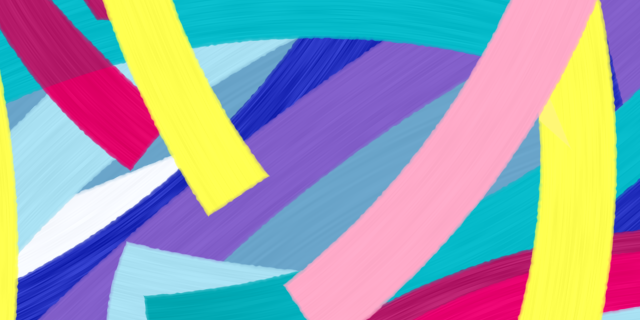
A WebGL 1 fragment shader for this background:

```glsl
precision highp float;
// Overlapping broad brush strokes in teal, purple, yellow, pink and magenta.
uniform vec2 u_resolution;

float hash(vec2 p) {
  p = fract(p * vec2(0.1031, 0.1137));
  p += dot(p, p.yx + 33.33);
  return fract((p.x + p.y) * p.x * 7.31 + p.y * 3.17);
}

float noise(vec2 p) {
  vec2 i = floor(p), f = fract(p);
  f = f * f * (3.0 - 2.0 * f);
  return mix(mix(hash(i), hash(i + vec2(1, 0)), f.x),
             mix(hash(i + vec2(0, 1)), hash(i + vec2(1, 1)), f.x), f.y);
}

// Bowed line from a to b: x runs along it, y is the distance to its left
vec2 edge(vec2 p, vec2 a, vec2 b, float bow) {
  vec2 chord = b - a;
  float len = length(chord);
  vec2 dir = chord / len, q = p - a;
  float along = dot(q, dir), s = along / len;
  return vec2(along, dir.x * q.y - dir.y * q.x - 4.0 * bow * s * (1.0 - s));
}

float side(vec2 p, vec2 a, vec2 b, float bow) { return edge(p, a, b, bow).y; }

float coverage(float d) {
  float pixel = 1.0 / u_resolution.y;
  return smoothstep(-pixel, pixel, d);
}

// Lays a stroke with bristle streaks along flow, a rough edge and a thin rim
vec3 paint(vec3 under, vec3 colour, float d, vec2 flow, float grain) {
  float streak = 0.6 * noise(flow * vec2(9.0, 240.0)) + 0.4 * noise(flow * vec2(4.0, 70.0) + 40.0);
  d += 0.004 * (noise(flow * 90.0 + 300.0) - 0.5);
  float alpha = coverage(d) * mix(0.72, 1.0, smoothstep(0.0, 0.012, d));
  return mix(under, colour + grain * (streak - 0.5), alpha);
}

void main() {
  vec2 p = gl_FragCoord.xy / u_resolution.y;
  p.x *= 2.0 * u_resolution.y / u_resolution.x;
  vec3 teal = vec3(0.02, 0.73, 0.79), sky = vec3(0.66, 0.88, 0.95);
  vec3 purple = vec3(0.51, 0.37, 0.79), blue = vec3(0.13, 0.18, 0.74);
  vec3 yellow = vec3(1.0, 1.0, 0.31), crimson = vec3(0.71, 0.10, 0.41);
  vec3 magenta = vec3(0.88, 0.0, 0.40);

  // Steel ground with pale and white sweeps at the left
  vec2 blueTop = edge(p, vec2(0.0, 0.102), vec2(0.93, 0.88), -0.076);
  vec2 blueBase = edge(p, vec2(0.117, 0.0), vec2(1.198, 0.875), 0.03);
  vec2 pale = edge(p, vec2(0.057, 0.206), vec2(0.924, 0.88), 0.05);
  vec3 col = vec3(0.415, 0.645, 0.79) + 0.03 * (noise(pale * vec2(5.0, 120.0)) - 0.5);
  float white = -side(p, vec2(0.24, 0.396), vec2(0.547, 0.518), 0.0);
  col = paint(col, vec3(0.97, 0.98, 1.0), min(white, blueBase.y), blueTop, 0.04);
  float paleEnd = -side(p, vec2(0.031, 0.589), vec2(0.161, 0.721), 0.0);
  col = paint(col, sky, min(pale.y, paleEnd), pale, 0.06);

  // Blue and purple diagonals under the teal arch
  col = paint(col, blue, min(-blueTop.y, blueBase.y + 0.02), blueTop, 0.22);
  float purpleBase = side(p, vec2(0.703, 0.188), vec2(1.49, 0.766), 0.027);
  col = paint(col, purple, min(-blueBase.y, purpleBase), blueBase, 0.05);
  vec2 arch = edge(p, vec2(0.0, 0.667), vec2(1.49, 0.828), 0.12);
  col = paint(col, teal, arch.y, arch, 0.07);

  // Pale wedge and the long teal sweep at the bottom
  vec2 wedge = edge(p, vec2(0.396, 0.245), vec2(0.93, 0.155), -0.01);
  float wedgeEnd = -side(p, vec2(0.331, 0.0), vec2(0.396, 0.245), 0.01);
  col = paint(col, sky, min(-wedge.y, wedgeEnd), wedge, 0.05);
  vec2 sweep = edge(p, vec2(0.45, 0.075), vec2(2.0, 0.721), -0.14);
  float sweepEnd = side(p, vec2(0.45, 0.075), vec2(0.458, 0.0), 0.0);
  vec3 sweepTeal = mix(vec3(0.0, 0.65, 0.69), teal, smoothstep(0.5, 1.3, p.x));
  col = paint(col, sweepTeal, min(-sweep.y, sweepEnd), sweep, 0.05);

  // Purple and blue at the right border
  float right = p.x - 1.85;
  vec2 corner = edge(p, vec2(1.927, 0.656), vec2(2.0, 0.721), 0.0);
  float sliver = side(p, vec2(1.945, 0.68), vec2(1.915, 0.805), 0.0);
  col = paint(col, purple, min(corner.y, right), corner, 0.05);
  col = paint(col, blue, min(min(corner.y, right), sliver), corner, 0.15);
  vec2 lower = edge(p, vec2(1.92, 0.375), vec2(2.0, 0.443), 0.0);
  col = paint(col, blue, min(-lower.y, right), lower, 0.15);

  // Crimson sweep at the lower right
  vec2 rim = edge(p, vec2(1.146, 0.023), vec2(2.0, 0.281), 0.045);
  col = paint(col, crimson, -rim.y, rim, 0.14);
  vec2 core = edge(p, vec2(1.289, 0.0), vec2(2.0, 0.214), 0.038);
  col = paint(col, vec3(0.91, 0.0, 0.43), -core.y, core, 0.09);
  col = paint(col, sky, -side(p, vec2(1.88, 0.023), vec2(2.0, 0.042), 0.0), core, 0.04);

  // Right yellow stroke with a faint lighter patch, then pink across it
  vec2 bend = edge(p, vec2(1.88, 0.0), vec2(1.875, 1.0), -0.05);
  float bendLeft = -side(p, vec2(1.617, 0.0), vec2(1.682, 0.661), -0.03);
  col = paint(col, yellow, min(bend.y, bendLeft), bend, 0.06);
  float patchRight = side(p, vec2(1.784, 0.536), vec2(1.72, 0.69), 0.0);
  float patchBase = side(p, vec2(1.69, 0.62), vec2(1.784, 0.536), 0.0);
  col = mix(col, vec3(1.0, 0.97, 0.46), coverage(min(min(patchRight, patchBase), bendLeft)));
  vec2 pink = edge(p, vec2(0.885, 0.109), vec2(1.594, 1.0), -0.068);
  float pinkRight = side(p, vec2(1.146, 0.0), vec2(1.867, 1.0), -0.073);
  float pinkEnd = side(p, vec2(0.885, 0.109), vec2(0.958, 0.0), 0.0);
  col = paint(col, vec3(1.0, 0.665, 0.785), min(min(-pink.y, pinkRight), pinkEnd), pink, 0.03);

  // Left magenta stroke, duller where it crosses the arch
  vec2 red = edge(p, vec2(0.0, 0.909), vec2(0.404, 0.469), -0.03);
  float redRight = -side(p, vec2(0.161, 1.0), vec2(0.56, 0.61), -0.01);
  float redEnd = side(p, vec2(0.41, 0.469), vec2(0.495, 0.576), 0.0);
  vec3 redTone = mix(magenta, crimson, coverage(arch.y));
  col = paint(col, redTone, min(min(red.y, redRight), redEnd), red, 0.08);
  float tip = min(side(p, vec2(0.26, 1.0), vec2(0.30, 0.943), 0.0), min(p.y - 0.937, 0.4 - p.x));
  col = paint(col, crimson, tip, red, 0.08);

  // Left yellow strokes
  vec2 bar = edge(p, vec2(0.32, 1.0), vec2(0.651, 0.323), -0.024);
  float barRight = -side(p, vec2(0.539, 1.0), vec2(0.841, 0.45), -0.025);
  float barEnd = side(p, vec2(0.651, 0.323), vec2(0.841, 0.45), 0.0);
  col = paint(col, yellow, min(min(bar.y, barRight), barEnd), bar, 0.05);
  vec2 margin = edge(p, vec2(0.0, 0.78), vec2(0.05, 0.0), 0.026);
  col = paint(col, yellow, -margin.y, margin, 0.05);

  gl_FragColor = vec4(clamp(col, 0.0, 1.0), 1.0);
}
```
